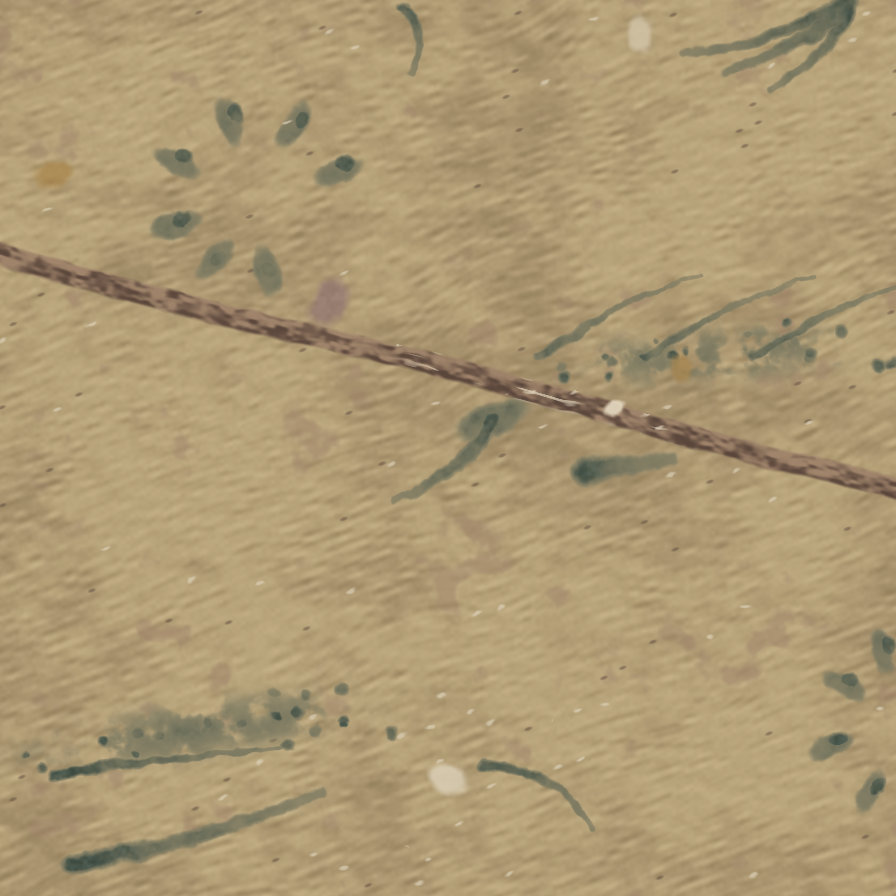
A Shadertoy shader for this texture:

```glsl
#define PAPER_LIGHT vec3(0.725, 0.645, 0.482)
#define PAPER_DARK vec3(0.635, 0.553, 0.412)
#define PAINT_WASH vec3(0.490, 0.480, 0.385)
#define PAINT_DEEP vec3(0.270, 0.325, 0.285)
#define BARK_LIGHT vec3(0.620, 0.510, 0.415)
#define BARK_DARK vec3(0.335, 0.255, 0.220)
#define PETAL vec3(0.590, 0.480, 0.445)
#define OCHRE vec3(0.640, 0.490, 0.250)
#define GLINT vec3(0.860, 0.815, 0.720)
#define FIBRE_ANGLE 0.36
#define TWIG_SLOPE -0.26
#define TWIG_RADIUS 0.0125

float hash(vec2 p) {
    return fract(sin(dot(p, vec2(127.1, 311.7))) * 43758.5453);
}

float noise(vec2 p) {
    vec2 i = floor(p), f = fract(p);
    f = f * f * (3.0 - 2.0 * f);
    return mix(mix(hash(i), hash(i + vec2(1, 0)), f.x),
               mix(hash(i + vec2(0, 1)), hash(i + vec2(1, 1)), f.x), f.y);
}

float fbm(vec2 p) {
    float sum = 0.0, amp = 0.5;
    for (int i = 0; i < 4; i++) {
        sum += amp * noise(p);
        p = mat2(1.6, 1.2, -1.2, 1.6) * p + 7.3;
        amp *= 0.5;
    }
    return sum / 0.9375;
}

// Coordinates along and across a direction
vec2 align(vec2 p, float angle) {
    float c = cos(angle), s = sin(angle);
    return mat2(c, -s, s, c) * p;
}

float spot(vec2 p, vec2 centre, vec2 radius, float angle) {
    return 1.0 - smoothstep(0.55, 1.1, length(align(p - centre, angle) / radius));
}

// Tapered brush stroke, bowed sideways
float stroke(vec2 p, vec2 a, vec2 b, float width, float bow) {
    vec2 q = align(p - a, atan(b.y - a.y, b.x - a.x));
    float len = length(b - a), t = clamp(q.x / len, 0.0, 1.0);
    float d = length(q - vec2(t * len, bow * 4.0 * t * (1.0 - t)));
    float w = width * mix(1.0, 0.5, t);
    return (1.0 - smoothstep(0.3 * w, w, d)) * mix(0.9, 0.4, t);
}

float leafRing(vec2 p, vec2 centre, float radius) {
    float ink = 0.0;
    for (float i = 0.0; i < 7.0; i++) {
        float h = hash(vec2(i, centre.x * 50.0));
        float angle = 0.15 + i * 0.78 + 0.25 * h;
        vec2 c = centre + radius * (0.75 + 0.35 * h) * vec2(cos(angle), sin(angle));
        ink = max(ink, 0.55 * spot(p, c, radius * vec2(0.35, 0.17), angle));
        ink = max(ink, (0.6 + 0.3 * h) * spot(p, c + 0.01 * h, radius * vec2(0.15, 0.11), angle));
    }
    return ink;
}

// Soft wash strewn with darker berries
float berryBand(vec2 p, vec2 centre, vec2 size, float angle) {
    vec2 q = align(p - centre, angle);
    float ink = 0.6 * exp(-dot(q / size, q / size) * 1.5) * smoothstep(0.3, 0.65, fbm(p * 38.0));
    for (float i = 0.0; i < 20.0; i++) {
        vec2 seed = vec2(i, centre.x * 90.0);
        vec2 c = size * vec2(2.0 * hash(seed) - 1.0, hash(seed + 3.1) + hash(seed + 5.7) - 1.0);
        float r = 0.006 + 0.007 * hash(seed + 8.3);
        ink = max(ink, (0.4 + 0.5 * hash(seed + 9.9)) * (1.0 - smoothstep(0.3 * r, r, length(q - c))));
    }
    return ink;
}

// Sparse short flecks lying along the fibres
float flecks(vec2 p, float density, float share) {
    vec2 q = align(p, FIBRE_ANGLE) * density, id = floor(q);
    vec2 jitter = vec2(hash(id + 1.7), hash(id + 4.2)) - 0.5;
    float d = length((fract(q) - 0.5 - 0.4 * jitter) * vec2(1.0, 2.2));
    return step(1.0 - share, hash(id + 9.4)) * (1.0 - smoothstep(0.08, 0.3, d));
}

void mainImage(out vec4 fragColor, in vec2 fragCoord) {
    vec2 p = fragCoord / iResolution.xy;
    vec2 rough = p + 0.012 * (vec2(fbm(p * 45.0), fbm(p * 45.0 + 19.0)) - 0.5);

    // Paper with mottling and embossed fibres
    vec2 f = align(p + 0.02 * vec2(noise(p * 9.0), noise(p * 9.0 + 5.0)), FIBRE_ANGLE) * vec2(55.0, 150.0);
    float relief = noise(f) - noise(f + vec2(0.2, 0.7));
    float grain = noise(p * 210.0) - 0.5;
    float mottle = 0.6 * fbm(p * 7.0) + 0.4 * fbm(p * 32.0 + 11.0);
    vec3 col = mix(PAPER_DARK, PAPER_LIGHT, smoothstep(0.22, 0.62, mottle + 0.12 * relief));
    col += 0.055 * relief + 0.025 * grain;
    col = mix(col, BARK_LIGHT, 0.5 * smoothstep(0.66, 0.82, fbm(p * 24.0 + 31.0)));
    col = mix(col, BARK_DARK, 0.45 * flecks(p, 48.0, 0.025));

    // Faded green painting
    float ink = leafRing(rough, vec2(0.285, 0.775), 0.095);
    ink = max(ink, leafRing(rough, vec2(1.01, 0.195), 0.085));
    ink = max(ink, berryBand(rough, vec2(0.80, 0.605), vec2(0.20, 0.035), 0.08));
    ink = max(ink, berryBand(rough, vec2(0.22, 0.185), vec2(0.22, 0.038), 0.15));
    ink = max(ink, 0.6 * spot(rough, vec2(0.55, 0.53), vec2(0.05, 0.023), 0.4));
    ink = max(ink, stroke(rough, vec2(0.55, 0.53), vec2(0.44, 0.44), 0.014, 0.012));
    ink = max(ink, stroke(rough, vec2(0.655, 0.475), vec2(0.75, 0.487), 0.022, 0.0));
    ink = max(ink, stroke(rough, vec2(0.06, 0.135), vec2(0.32, 0.165), 0.009, 0.003));
    ink = max(ink, stroke(rough, vec2(0.08, 0.035), vec2(0.36, 0.115), 0.016, -0.008));
    ink = max(ink, stroke(rough, vec2(0.54, 0.145), vec2(0.66, 0.075), 0.010, 0.020));
    ink = max(ink, stroke(rough, vec2(0.45, 0.99), vec2(0.46, 0.92), 0.010, 0.012));
    for (float i = 0.0; i < 3.0; i++) {
        ink = max(ink, stroke(rough, vec2(0.95, 1.0), vec2(0.76 + 0.05 * i, 0.94 - 0.02 * i), 0.014, 0.012));
        ink = max(ink, 0.8 * stroke(rough, vec2(0.60 + 0.12 * i, 0.60), vec2(0.78 + 0.13 * i, 0.69), 0.008, 0.01));
    }
    ink *= 0.6 + 0.6 * fbm(p * 60.0 + 3.0);
    col = mix(col, PAINT_WASH, smoothstep(0.03, 0.45, ink) * 0.9);
    col = mix(col, PAINT_DEEP + 0.08 * grain, smoothstep(0.38, 0.95, ink));

    // Pink petal and ochre stains
    col = mix(col, PETAL + 0.04 * grain, 0.9 * spot(rough, vec2(0.367, 0.664), vec2(0.034, 0.022), 1.1));
    col = mix(col, OCHRE, 0.6 * spot(rough, vec2(0.06, 0.805), vec2(0.026, 0.018), 0.2));
    col = mix(col, OCHRE, 0.5 * spot(rough, vec2(0.76, 0.59), vec2(0.015, 0.017), 0.0));

    // Twig with bark streaks
    vec2 twig = align(p - vec2(0.0, 0.716), atan(TWIG_SLOPE));
    twig.y += 0.003 * sin(twig.x * 9.0) + 0.005 * (noise(twig * 45.0) - 0.5);
    float bark = 0.6 * noise(twig * vec2(65.0, 210.0)) + 0.4 * noise(twig * vec2(140.0, 260.0) + 8.0);
    float middle = smoothstep(0.42, 0.5, p.x) * (1.0 - smoothstep(0.7, 0.8, p.x));
    float body = 1.0 - smoothstep(0.75, 1.15, abs(twig.y) / TWIG_RADIUS);
    vec3 barkColor = mix(BARK_DARK, BARK_LIGHT, smoothstep(0.15, 0.8, bark + 12.0 * twig.y));
    float streak = smoothstep(0.72, 0.88, noise(twig * vec2(38.0, 240.0) + 2.0)) * middle;
    col = mix(col, mix(barkColor, GLINT, 0.75 * streak), 0.93 * body);

    // Pale chips, densest near the lower middle and on the twig
    float worn = max(exp(-90.0 * dot(p - vec2(0.51, 0.15), p - vec2(0.51, 0.15))), 0.5 * middle * body);
    col = mix(col, GLINT, 0.7 * flecks(rough, 42.0, 0.018 + 0.35 * worn));
    col = mix(col, GLINT + 0.06, 0.85 * spot(rough, vec2(0.685, 0.546), vec2(0.014, 0.009), 0.6));
    col = mix(col, GLINT, 0.8 * spot(rough, vec2(0.50, 0.13), vec2(0.026, 0.018), -0.4));
    col = mix(col, GLINT, 0.6 * spot(rough, vec2(0.715, 0.96), vec2(0.016, 0.022), 0.0));

    fragColor = vec4(clamp(col, 0.0, 1.0), 1.0);
}
```
